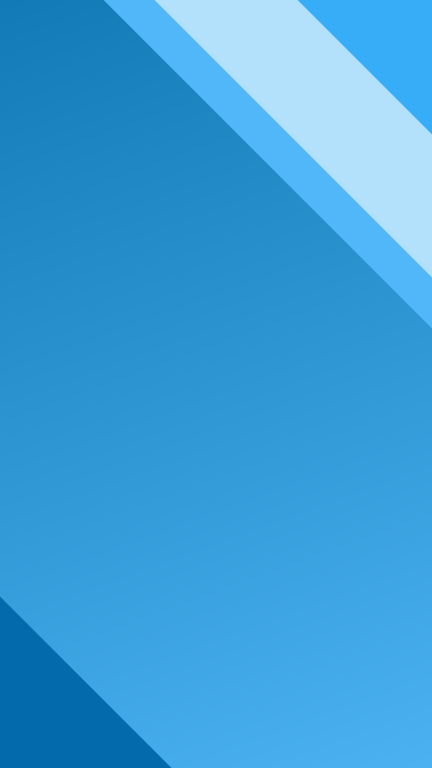
Write a Shadertoy shader that draws this background.

```glsl
// Flat diagonal bands in two opposite corners over a soft blue gradient.
// Each band begins at a 45 degree line, measured in canvas heights, and is
// painted over the previous one with an edge smoothed across one pixel.

#define GRADIENT_TILT 0.349   // radians away from vertical
#define LOWER_EDGE    0.2233  // x + y where each band begins or ends
#define STRIPE_EDGE   1.1348
#define PALE_EDGE     1.2012
#define CORNER_EDGE   1.3874

const vec3 GRADIENT_TOP    = vec3(0.070, 0.480, 0.715);
const vec3 GRADIENT_BOTTOM = vec3(0.295, 0.695, 0.945);
const vec3 DEEP_BLUE       = vec3(0.010, 0.418, 0.675);
const vec3 STRIPE_BLUE     = vec3(0.316, 0.716, 0.976);
const vec3 PALE_BLUE       = vec3(0.702, 0.882, 0.986);
const vec3 CORNER_BLUE     = vec3(0.212, 0.678, 0.963);

// Coverage of the half plane above the line x + y = edge.
float aboveDiagonal(vec2 p, float edge) {
    float signedDistance = (p.x + p.y - edge) * inversesqrt(2.0);
    return clamp(signedDistance * iResolution.y + 0.5, 0.0, 1.0);
}

// Linear gradient running from the top left corner to the bottom right.
vec3 background(vec2 p, float aspect) {
    vec2 direction = vec2(sin(GRADIENT_TILT), cos(GRADIENT_TILT));
    float span = dot(vec2(aspect, 1.0), direction);
    float t = dot(vec2(p.x, 1.0 - p.y), direction) / span;
    return mix(GRADIENT_TOP, GRADIENT_BOTTOM, t);
}

void mainImage(out vec4 fragColor, in vec2 fragCoord) {
    vec2 p = fragCoord / iResolution.y;
    vec3 color = background(p, iResolution.x / iResolution.y);

    // Lower left triangle
    color = mix(DEEP_BLUE, color, aboveDiagonal(p, LOWER_EDGE));

    // Upper right bands, from the inside outwards
    color = mix(color, STRIPE_BLUE, aboveDiagonal(p, STRIPE_EDGE));
    color = mix(color, PALE_BLUE, aboveDiagonal(p, PALE_EDGE));
    color = mix(color, CORNER_BLUE, aboveDiagonal(p, CORNER_EDGE));

    fragColor = vec4(color, 1.0);
}
```
